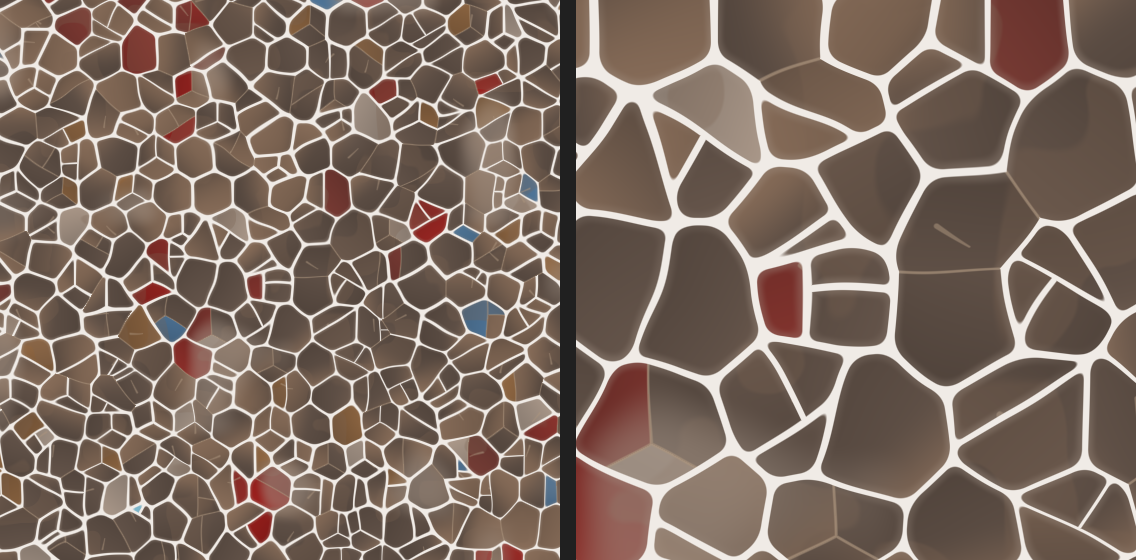
Left, the full canvas; right, a detail of the centre.
A WebGL 2 fragment shader for this pattern:

```glsl
#version 300 es
precision highp float;

uniform vec2 u_resolution;
out vec4 fragColor;

const float CELLS = 14.5;
const float ROW = 0.866;
const float PI = 3.14159;

const vec3 DARK_BROWN = vec3(0.355, 0.298, 0.262);
const vec3 WARM_BROWN = vec3(0.480, 0.385, 0.315);
const vec3 OCHRE = vec3(0.54, 0.37, 0.21);
const vec3 RED = vec3(0.57, 0.11, 0.10);
const vec3 BLUE = vec3(0.29, 0.43, 0.56);
const vec3 SKY = vec3(0.46, 0.71, 0.80);
const vec3 STONE = vec3(0.66, 0.60, 0.55);
const vec3 GROUT = vec3(0.94, 0.92, 0.90);
const vec3 TAN = vec3(0.67, 0.58, 0.49);

float hash(vec2 p, float seed) {
    vec3 q = fract(vec3(p.xyx + seed * 1.37) * vec3(0.1031, 0.1030, 0.0973));
    q += dot(q, q.yzx + 33.33);
    return fract((q.x + q.y) * q.z);
}

float noise(vec2 p, float seed) {
    vec2 i = floor(p), f = fract(p);
    f = f * f * (3.0 - 2.0 * f);
    float low = mix(hash(i, seed), hash(i + vec2(1, 0), seed), f.x);
    float high = mix(hash(i + vec2(0, 1), seed), hash(i + vec2(1, 1), seed), f.x);
    return mix(low, high, f.y);
}

vec2 direction(float angle) { return vec2(cos(angle), sin(angle)); }

float smoothMin(float a, float b, float k) {
    float h = max(k - abs(a - b), 0.0) / k;
    return min(a, b) - h * h * k * 0.25;
}

float segment(vec2 p, vec2 axis) {
    return length(p - axis * clamp(dot(p, axis) / dot(axis, axis), -1.0, 1.0));
}

// Honeycomb centre, looser in some regions
vec2 site(vec2 cell) {
    vec2 centre = vec2(cell.x + 0.5 * mod(cell.y, 2.0), cell.y * ROW);
    float looseness = mix(0.05, 0.95, noise(cell * 0.45, 1.0));
    return centre + looseness * (vec2(hash(cell, 2.0), hash(cell, 3.0)) - 0.5);
}

vec2 nearestCell(vec2 p, vec2 base) {
    vec2 best = base;
    float bestDist = 1e3;
    for (int i = 0; i < 25; i++) {
        vec2 cell = base + vec2(i % 5 - 2, i / 5 - 2);
        float d = distance(p, site(cell));
        if (d < bestDist) { bestDist = d; best = cell; }
    }
    return best;
}

// Distances to the bold (x) and faint (y) borders
vec2 borders(vec2 p, vec2 base, vec2 id) {
    vec2 own = site(id) - p, edge = vec2(1.0);
    for (int i = 0; i < 25; i++) {
        vec2 cell = base + vec2(i % 5 - 2, i / 5 - 2);
        if (cell == id) continue;
        vec2 other = site(cell) - p;
        float d = dot(0.5 * (own + other), normalize(other - own));
        if (hash(cell + id, 6.0) < 0.08) edge.y = min(edge.y, d);
        else edge.x = smoothMin(edge.x, d, 0.10);
    }
    return edge;
}

// Cuts a cell by a line, a T or three spokes: x is the distance, y the piece
vec2 innerCuts(vec2 q, vec2 id) {
    float kind = hash(id, 7.0), turn = floor(hash(id, 8.0) * 6.0) * PI / 3.0;
    if (kind < 0.36) return vec2(1.0, 0.0);
    if (kind > 0.84) {
        float sector = (atan(q.y, q.x) + PI / 6.0 + 2.0 * PI) / (2.0 * PI / 3.0);
        float away = (min(fract(sector), 1.0 - fract(sector))) * 2.0 * PI / 3.0;
        return vec2(length(q) * sin(away), mod(floor(sector), 3.0));
    }
    vec2 normal = direction(turn);
    float side = dot(q, normal) - 0.4 * (hash(id, 9.0) - 0.5);
    float across = dot(q, vec2(-normal.y, normal.x));
    if (kind > 0.66 && side > 0.0) return vec2(min(side, abs(across)), 1.0 + step(0.0, across));
    return vec2(abs(side), step(0.0, side));
}

vec3 cellColour(vec2 p, vec2 id, vec2 key, vec2 local) {
    float tone = 0.55 * hash(key, 11.0) + 0.8 * noise(p * 0.3, 12.0) - 0.36;
    float shade = dot(local, direction(2.0 * PI * hash(key, 13.0)));
    vec3 colour = mix(DARK_BROWN, WARM_BROWN, smoothstep(0.22, 0.62, tone + 0.35 * shade));

    // Clustered accents
    float pick = hash(key, 14.0);
    float cluster = smoothstep(0.58, 0.82, noise(id * 0.45, 15.0));
    if (pick < 0.025 + 0.30 * cluster) colour = mix(RED, DARK_BROWN, 0.65 * hash(key, 16.0));
    else if (pick > 0.965) colour = mix(BLUE, SKY, smoothstep(0.4, 0.9, hash(key, 17.0)));
    else if (pick > 0.93) colour = mix(colour, OCHRE, 0.7);
    else if (pick > 0.89) colour = mix(colour, STONE, 0.75);
    return colour * (1.0 + 0.16 * shade);
}

void main() {
    vec2 p = gl_FragCoord.xy / u_resolution.y * CELLS;
    float pixel = CELLS / u_resolution.y;
    p += 0.14 * (vec2(noise(p * 1.4, 21.0), noise(p * 1.4, 22.0)) - 0.5);

    float row = floor(p.y / ROW + 0.5);
    vec2 base = vec2(floor(p.x - 0.5 * mod(row, 2.0) + 0.5), row);
    vec2 id = nearestCell(p, base);
    vec2 local = p - site(id);
    vec2 edge = borders(p, base, id);
    vec2 cut = innerCuts(local, id);
    if (hash(id, 10.0) < 0.25) edge.y = min(edge.y, cut.x);
    else edge.x = smoothMin(edge.x, cut.x + 0.004, 0.08);
    vec2 key = id + cut.y * 37.0;
    vec3 colour = cellColour(p, id, key, local);

    // Painterly facets and pale smudges
    float facet = noise(p * 1.7, 23.0);
    colour = mix(colour, WARM_BROWN, 0.28 * smoothstep(0.62, 0.68, facet));
    float smudge = smoothstep(0.68, 0.95, noise(p * 0.55, 24.0));
    colour = mix(colour, STONE, 0.5 * smudge);

    // Short tapered strokes inside some cells
    vec2 axis = 0.15 * direction(2.0 * PI * hash(key, 25.0));
    float taper = 0.018 * (0.6 + 0.4 * dot(local, axis) / dot(axis, axis));
    float stroke = smoothstep(taper + pixel, taper - pixel, segment(local - 0.8 * axis, axis));
    colour = mix(colour, TAN, 0.55 * stroke * step(hash(key, 26.0), 0.22));

    // Faint seams, soft halo and bold grout
    float seam = smoothstep(0.012 + pixel, 0.012 - pixel, edge.y);
    colour = mix(colour, TAN, 0.7 * seam);
    float width = mix(0.014, 0.046, noise(p * 0.8, 27.0));
    float halo = smoothstep(width + 0.08, width, edge.x);
    colour = mix(colour, STONE, 0.35 * halo * noise(p * 1.2, 28.0));
    float grout = smoothstep(width + 0.8 * pixel, width - 0.8 * pixel, edge.x);
    colour = mix(colour, GROUT, grout);
    fragColor = vec4(colour, 1.0);
}
```
